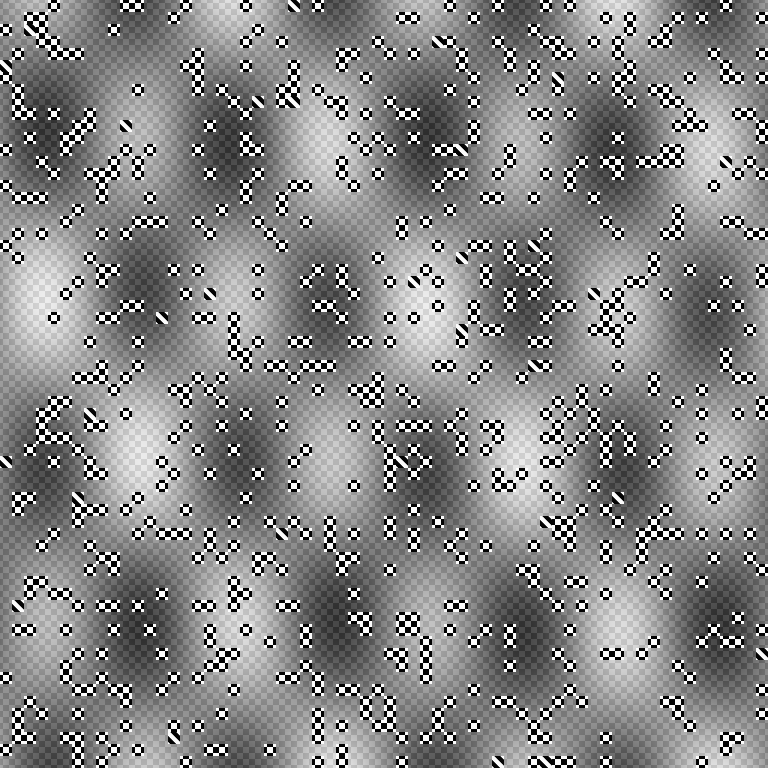
Give the GLSL for this texture, as a Shadertoy shader.

```glsl
// Soft grey hills from crossing plane waves, overlaid with a faint checker.
// Random cells of a square grid raise the checker to hard black and white,
// and a few of them show diagonal stripes instead.

const float CELLS = 64.0;            // grid cells per canvas height
const float PERIOD = 4.0;            // pattern units per cell
const float MARK_SHARE = 0.19;       // share of cells with a mark
const float STRIPE_SHARE = 0.05;     // share of marks that are stripes
const float STRIPE_SHIFT = 2.25;     // puts a white stripe on the diagonal
const float MEAN_GREY = 0.535;
const float CHECKER_CONTRAST = 0.05;
const float INK = 0.01;
const float PAPER = 0.99;

// Plane waves: cycles per canvas in x and y, phase in turns, height
const vec4 RISING_WAVE = vec4(4.07, 2.42, -0.22, 0.133);
const vec4 FALLING_WAVE = vec4(3.97, -2.33, 0.70, 0.133);
const vec4 BROAD_WAVE = vec4(2.07, 1.23, -0.38, 0.055);
const vec4 LEVEL_WAVE = vec4(0.0, 1.6, -0.33, 0.035);
const float TAU = 6.2831853;

float hash(vec2 p) {
    vec3 q = fract(vec3(p.xyx) * 0.1031);
    q += dot(q, q.yzx + 33.33);
    return fract((q.x + q.y) * q.z);
}

// Triangle wave of period 4: positive from 1 to 3, negative elsewhere
float band(float v) {
    return 1.0 - abs(mod(v, PERIOD) - 2.0);
}

float wave(vec2 p, vec4 w) {
    return -w.w * cos(TAU * (dot(p, w.xy) + w.z));
}

float hills(vec2 p) {
    return MEAN_GREY + wave(p, RISING_WAVE) + wave(p, FALLING_WAVE)
         + wave(p, BROAD_WAVE) + wave(p, LEVEL_WAVE);
}

// Half-cell squares, light at the centre and corners of each cell
float checker(vec2 q, float soft) {
    vec2 side = vec2(band(q.x), band(q.y));
    side = clamp(side / soft, -1.0, 1.0);
    return side.x * side.y;
}

// Diagonal stripes falling to the right
float stripes(vec2 q, float soft) {
    return clamp(band(q.x + q.y + STRIPE_SHIFT) / soft, -1.0, 1.0);
}

void mainImage(out vec4 fragColor, in vec2 fragCoord) {
    vec2 p = fragCoord / iResolution.y;
    vec2 q = p * CELLS * PERIOD;
    float soft = 0.5 * CELLS * PERIOD / iResolution.y;

    // Ground
    float pattern = checker(q, soft);
    float grey = hills(p) + CHECKER_CONTRAST * pattern;

    // Scattered marks
    vec2 cell = floor(p * CELLS);
    if (hash(cell + 7.0) < MARK_SHARE) {
        bool striped = hash(cell + 191.0) < STRIPE_SHARE;
        float mark = striped ? stripes(q, soft) : pattern;
        grey = mix(INK, PAPER, 0.5 + 0.5 * mark);
    }

    fragColor = vec4(vec3(grey), 1.0);
}
```
